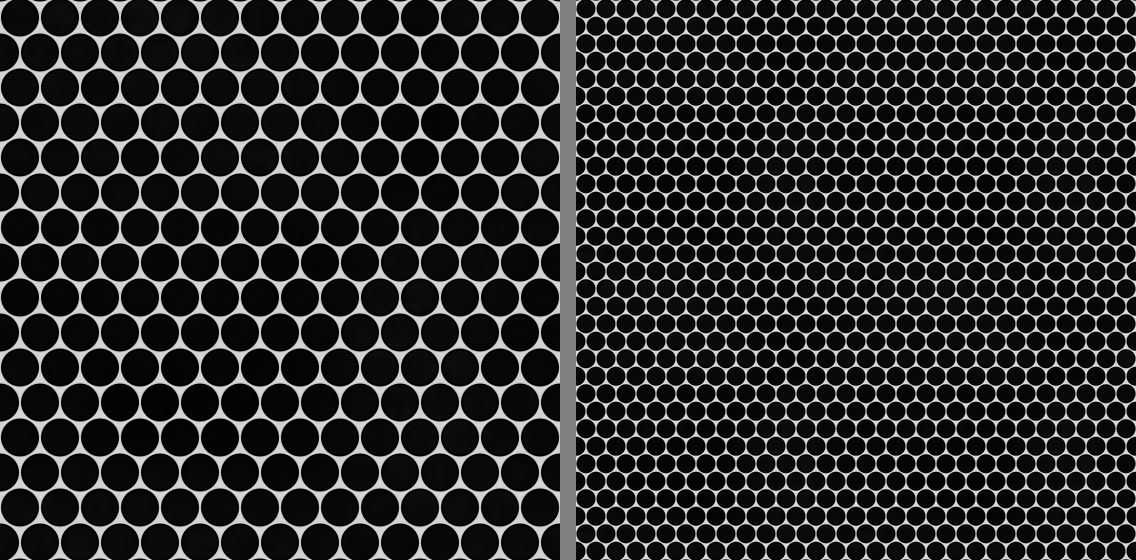
Left, the tile; right, the same tile 2 across and 2 down.
Give the GLSL for this pattern, as a three.js fragment shader.

```glsl
// Black glazed penny-round tiles in staggered rows with pale, grainy grout.
varying vec2 vUv;

const vec2 TILES = vec2(14.0, 16.0);   // repeats across and down
const float RADIUS = 0.0339;           // tile radius in canvas units
const float EDGE_SOFTNESS = 0.0012;

float hash(vec2 p) {
  return fract(sin(dot(p, vec2(127.1, 311.7))) * 43758.5453);
}

// Value noise that wraps after a whole number of cells.
float wrappedNoise(vec2 uv, vec2 period, float seed) {
  vec2 p = uv * period;
  vec2 cell = floor(p);
  vec2 f = fract(p);
  f = f * f * (3.0 - 2.0 * f);
  vec2 a = mod(cell, period);
  vec2 b = mod(cell + 1.0, period);
  float low = mix(hash(a + seed), hash(vec2(b.x, a.y) + seed), f.x);
  float high = mix(hash(vec2(a.x, b.y) + seed), hash(b + seed), f.x);
  return mix(low, high, f.y);
}

// Nearest tile: xy is its wrapped index, z the signed distance to its rim.
vec3 nearestTile(vec2 uv) {
  vec3 nearest = vec3(0.0, 0.0, 1.0);
  float middleRow = floor(uv.y * TILES.y);
  for (int i = -1; i <= 1; i++) {
    float row = middleRow + float(i);
    float shift = 0.5 * mod(row, 2.0);
    float column = floor(uv.x * TILES.x - shift + 0.5);
    vec2 center = vec2(column + shift, row + 0.5) / TILES;
    float rim = length(uv - center) - RADIUS;
    if (rim < nearest.z) nearest = vec3(mod(vec2(column, row), TILES), rim);
  }
  return nearest;
}

// Near-black glaze with broad tone drift, cloudy smudges and vertical streaks.
float glazeShade(vec2 uv, vec2 tile, float rim) {
  float seed = floor(hash(tile + 3.0) * 50.0);
  float drift = wrappedNoise(uv, vec2(4.0), 7.0);
  float cloud = 0.65 * wrappedNoise(uv, vec2(28.0, 32.0), seed)
              + 0.35 * wrappedNoise(uv, vec2(70.0, 64.0), seed + 9.0);
  float streak = wrappedNoise(uv, vec2(160.0, 24.0), seed + 17.0);
  float smudge = smoothstep(0.35, 0.8, cloud) * mix(0.6, 1.0, streak);
  float tone = 0.006 + 0.024 * drift + 0.009 * hash(tile)
             + 0.02 * smudge * drift + 0.005 * streak;
  return tone * smoothstep(0.0, 0.006, -rim);
}

// Light grout, a little darker beside the tiles.
float groutShade(vec2 uv, float rim) {
  float grain = 0.6 * wrappedNoise(uv, vec2(360.0), 21.0)
              + 0.4 * wrappedNoise(uv, vec2(150.0), 33.0);
  return 0.79 + 0.04 * smoothstep(0.0, 0.004, rim) + 0.05 * (grain - 0.4);
}

void main() {
  vec3 tile = nearestTile(vUv);
  float glaze = glazeShade(vUv, tile.xy, tile.z);
  float grout = groutShade(vUv, tile.z);
  float coverage = smoothstep(-EDGE_SOFTNESS, EDGE_SOFTNESS, tile.z);
  gl_FragColor = vec4(vec3(mix(glaze, grout, coverage)), 1.0);
}
```
